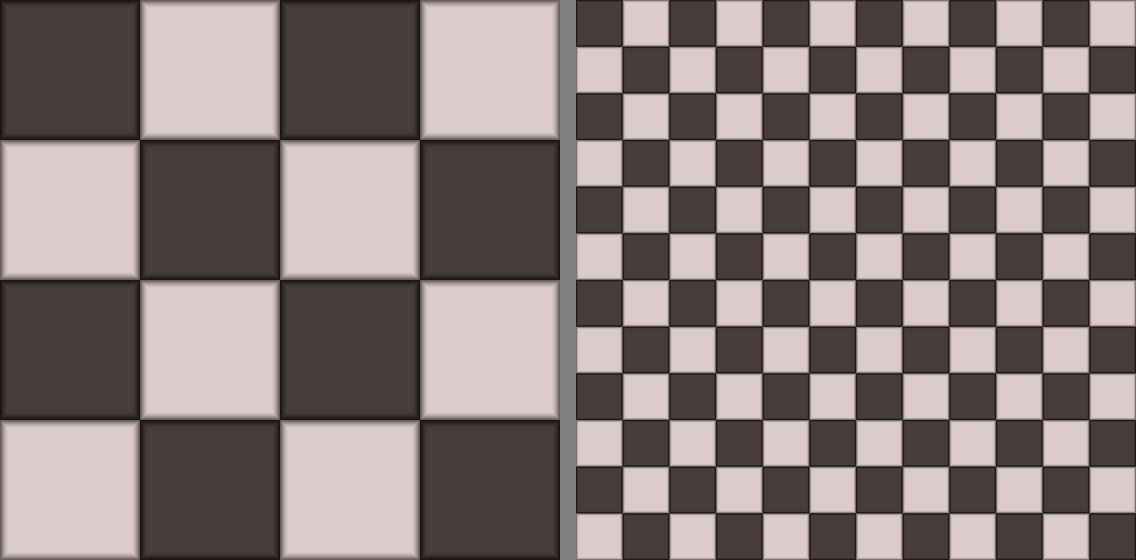
Left, the tile; right, the same tile 3 across and 3 down.
Give the GLSL for this pattern, as a Shadertoy shader.

```glsl
// Four by four checkerboard of pale rose and dark umber square tiles.
// Each tile has a mitred, rounded bevel that darkens toward the seams,
// shaded from the distance to the nearest tile edge. Tiles seamlessly.

const float TILES = 4.0;          // even, so the checker wraps
const float BEVEL_WIDTH = 0.065;  // in tile units
const float HALF_PI = 1.570796;

const vec3 PALE = vec3(0.863, 0.795, 0.792);
const vec3 DARK = vec3(0.282, 0.240, 0.236);
const float PALE_SEAM = 0.41;     // brightness left at the seam
const float DARK_SEAM = 0.27;

// Distance to the nearest seam along each axis
vec2 seamDistance(vec2 p) {
    return 0.5 - abs(fract(p) - 0.5);
}

// Checker from -1 (dark) to 1 (pale), smoothed across the seams
float checker(vec2 p, vec2 pixel) {
    vec2 side = 1.0 - 2.0 * mod(floor(p), 2.0);
    vec2 stripes = side * clamp(seamDistance(p) / (0.5 * pixel), 0.0, 1.0);
    return stripes.x * stripes.y;
}

// Quarter-round height: 0 at the seam, 1 on the flat face
float bevel(float dist, float width) {
    return sin(HALF_PI * clamp(dist / width, 0.0, 1.0));
}

// Face colour dimmed toward the seam
vec3 shadeTile(vec3 face, float seamLight, float height) {
    return face * mix(seamLight, 1.0, height);
}

void mainImage(out vec4 fragColor, in vec2 fragCoord) {
    vec2 p = TILES * fragCoord / iResolution.xy;
    vec2 pixel = TILES / iResolution.xy;

    // The nearer edge wins, which mitres the corners
    vec2 edge = seamDistance(p);
    float height = bevel(min(edge.x, edge.y), BEVEL_WIDTH);

    vec3 pale = shadeTile(PALE, PALE_SEAM, height);
    vec3 dark = shadeTile(DARK, DARK_SEAM, height);
    float paleness = 0.5 + 0.5 * checker(p, pixel);

    fragColor = vec4(mix(dark, pale, paleness), 1.0);
}
```
